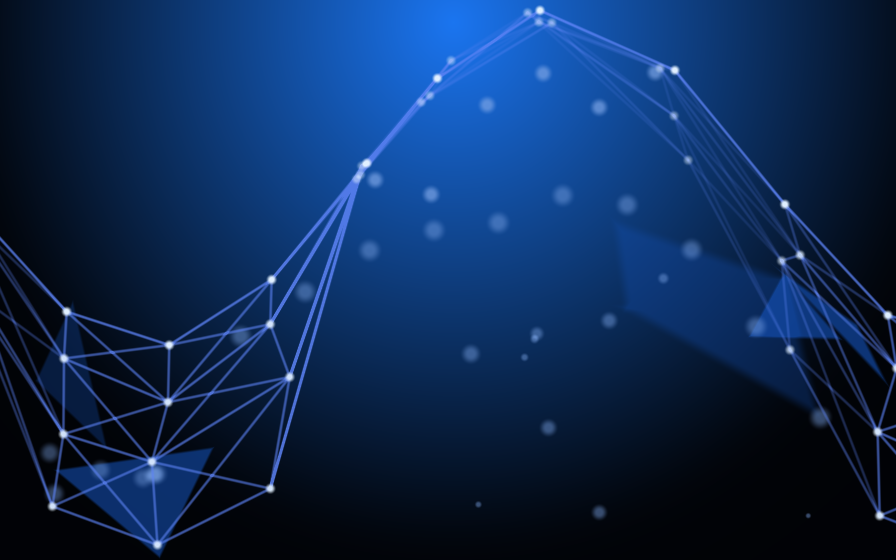
This background is drawn by a WebGL 1 fragment shader. Its source:

```glsl
precision highp float;
// A wave-shaped network of glowing nodes and links over a blue radial glow.
uniform vec2 u_resolution;

const vec3 GLOW = vec3(0.10, 0.45, 0.92);
const vec3 SHADOW = vec3(0.004, 0.008, 0.02);
const vec3 LINK = vec3(0.36, 0.51, 0.96);
const vec3 FACET = vec3(0.08, 0.33, 0.75);
const vec3 SPARK = vec3(0.88, 0.94, 1.0);
const vec3 HAZE = vec3(0.48, 0.64, 0.90);

float hash(vec2 v) {
  return fract(sin(dot(v, vec2(127.1, 311.7))) * 4375.85);
}

// Phase of the wave: 1 in its troughs, -1 on its crest.
float wavePhase(float x) {
  return cos(4.309 * (x - 0.271));
}

// How far the ribbon of strands has opened out.
float openness(float x) {
  return smoothstep(-0.1, 0.5, wavePhase(x));
}

// Network vertex at a column and a strand; strand 0 is the upper edge.
vec2 node(float column, float strand) {
  float bend = (column - 4.5) / 1.1;
  float x = 0.119 + 0.1833 * column - 0.0875 * exp(-bend * bend);
  vec2 id = vec2(column, strand);
  vec2 jitter = vec2(hash(id), hash(id + 7.3)) - 0.5;
  jitter *= vec2(0.065, 0.035) * step(0.5, strand);
  x += jitter.x;
  float drop = mix(0.125 * smoothstep(0.83, 1.25, x), 0.37, openness(x));
  float y = 0.683 - 0.302 * wavePhase(x) - drop * pow(strand / 3.0, 1.3);
  return vec2(x, y + jitter.y);
}

float segment(vec2 p, vec2 a, vec2 b) {
  vec2 ab = b - a;
  float t = clamp(dot(p - a, ab) / dot(ab, ab), 0.0, 1.0);
  return length(p - a - ab * t);
}

float link(vec2 p, vec2 a, vec2 b) {
  return 1.0 - smoothstep(0.0003, 0.0042, segment(p, a, b));
}

float disc(vec2 p, vec2 center, float radius) {
  return 1.0 - smoothstep(0.25 * radius, radius, length(p - center));
}

// Signed distance to the line through a and b, positive on its left.
float side(vec2 p, vec2 a, vec2 b) {
  vec2 n = normalize(b - a);
  return n.x * (p.y - a.y) - n.y * (p.x - a.x);
}

// Soft-edged triangle with counterclockwise corners.
float facet(vec2 p, vec2 a, vec2 b, vec2 c, float blur) {
  float inside = min(side(p, a, b), min(side(p, b, c), side(p, c, a)));
  return smoothstep(-blur, blur, inside);
}

void main() {
  vec2 p = gl_FragCoord.xy / u_resolution.y;

  // Backdrop glow with a soft outer rim
  float fall = 1.0 - length((p - vec2(0.81, 0.96)) * vec2(1.06, 1.0)) / 0.94;
  vec3 color = SHADOW + GLOW * 0.5 * (fall + sqrt(fall * fall + 0.003));

  // Translucent facets
  float fill = 0.55 * facet(p, vec2(0.1, 0.16), vec2(0.285, 0.005), vec2(0.38, 0.2), 0.003);
  fill += 0.3 * facet(p, vec2(0.065, 0.32), vec2(0.19, 0.2), vec2(0.13, 0.46), 0.003);
  fill += 0.3 * facet(p, vec2(1.1, 0.6), vec2(1.12, 0.45), vec2(1.4, 0.5), 0.012);
  fill += 0.3 * facet(p, vec2(1.12, 0.45), vec2(1.46, 0.26), vec2(1.4, 0.5), 0.012);
  fill += 0.6 * facet(p, vec2(1.34, 0.4), vec2(1.5, 0.395), vec2(1.4, 0.51), 0.004);
  fill += 0.6 * facet(p, vec2(1.4, 0.51), vec2(1.58, 0.32), vec2(1.53, 0.42), 0.004);
  color = mix(color, FACET, min(fill, 0.7));

  // Out-of-focus strands behind the crest, and scattered dust
  float haze = 0.0;
  for (int i = 0; i < 10; i++) {
    float n = float(i);
    float x = 0.43 + 0.115 * n;
    float dx = x - 1.02;
    float y = 0.635 - dx * dx * mix(0.62, 1.9, step(0.0, dx));
    y += 0.05 * (hash(vec2(n, 3.0)) - 0.5);
    haze += 0.45 * disc(p, vec2(x, y), 0.024);
    vec2 crest = vec2(0.67 + 0.1 * n, 0.64 + 0.2 * smoothstep(0.0, 3.0, n));
    crest.y += 0.08 * (hash(vec2(n, 5.0)) - 0.5);
    haze += 0.7 * step(n, 5.5) * disc(p, crest, 0.019);
    vec2 spread = vec2(hash(vec2(n, 11.0)), hash(vec2(n, 17.0)));
    float size = mix(0.006, 0.022, hash(vec2(n, 23.0)));
    haze += 0.45 * disc(p, vec2(0.8, 0.02) + spread * vec2(0.65, 0.5), size);
    vec2 trough = vec2(0.05, 0.1) + spread.yx * vec2(0.3, 0.22);
    haze += 0.4 * step(n, 5.5) * disc(p, trough, 0.022);
  }
  color = mix(color, HAZE, min(haze, 0.85));

  // Links and nodes of the network
  float lines = 0.0;
  float sparks = 0.0;
  for (int i = -1; i < 10; i++) {
    for (int k = 0; k < 4; k++) {
      float column = float(i);
      float strand = float(k);
      vec2 a = node(column, strand);
      vec2 next = node(column + 1.0, strand);
      float weight = k == 0 ? 0.75 : mix(0.2, 0.65, openness(a.x));
      lines += weight * link(p, a, next);
      if (k < 3) {
        vec2 below = node(column, strand + 1.0);
        vec2 across = node(column + 1.0, strand + 1.0);
        float inner = mix(0.15, 0.6, openness(a.x));
        lines += inner * (link(p, a, below) + link(p, a, across) + link(p, below, next));
      }
      sparks += (weight + 0.25) * disc(p, a, 0.011);
    }
  }
  color = mix(color, LINK, min(lines, 0.85));
  color = mix(color, SPARK, min(sparks, 1.0));
  gl_FragColor = vec4(color, 1.0);
}
```
